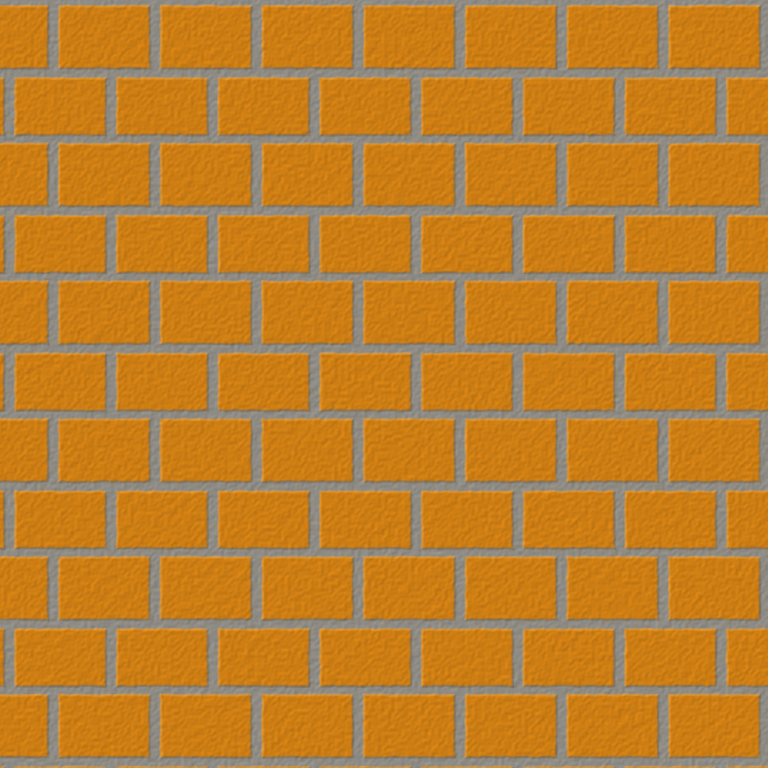
Write a Shadertoy shader that draws this texture.

```glsl
// Brick wall in running bond: tall and short courses alternate, in grey mortar.
// Two repeated box distances give the brick mask; the mask plus fine noise
// forms a height field, embossed by a light from the upper left.

const vec2 PERIOD = vec2(0.1324, 0.1794);        // one tall and one short course
const vec2 TALL_CENTER = vec2(0.1354, 0.9521);
const vec2 TALL_HALF = vec2(0.0589, 0.0405);
const vec2 SHORT_CENTER = vec2(0.0784, 0.8617);
const vec2 SHORT_HALF = vec2(0.0589, 0.0369);

const vec3 BRICK_COLOR = vec3(0.80, 0.49, 0.075);
const vec3 MORTAR_COLOR = vec3(0.555, 0.545, 0.52);

const float EDGE_SOFTNESS = 0.0024;
const float EDGE_WOBBLE = 0.0014;
const float GRAIN_SCALE = 230.0;
const vec2 LIGHT_STEP = vec2(-0.0013, 0.0013);

float hash(vec2 cell) {
    vec3 h = fract(vec3(cell.xyx) * 0.1031);
    h += dot(h, h.yzx + 33.33);
    return fract((h.x + h.y) * h.z);
}

float valueNoise(vec2 p) {
    vec2 cell = floor(p);
    vec2 f = fract(p);
    f = f * f * (3.0 - 2.0 * f);
    float low = mix(hash(cell), hash(cell + vec2(1.0, 0.0)), f.x);
    float high = mix(hash(cell + vec2(0.0, 1.0)), hash(cell + 1.0), f.x);
    return mix(low, high, f.y);
}

// Signed distance to the nearest copy of a box repeated on the wall grid
float repeatedBox(vec2 p, vec2 center, vec2 halfSize) {
    vec2 q = p - center;
    q -= PERIOD * floor(q / PERIOD + 0.5);
    vec2 d = abs(q) - halfSize;
    return length(max(d, 0.0)) + min(max(d.x, d.y), 0.0);
}

// 1 on bricks, 0 on mortar, with slightly worn edges
float brickMask(vec2 p, float softness) {
    float d = min(repeatedBox(p, TALL_CENTER, TALL_HALF),
                  repeatedBox(p, SHORT_CENTER, SHORT_HALF));
    d += EDGE_WOBBLE * (valueNoise(p * 150.0) - 0.5);
    return 1.0 - smoothstep(-softness, softness, d);
}

float grain(vec2 p) {
    return 0.7 * valueNoise(p * GRAIN_SCALE)
         + 0.3 * valueNoise(p * GRAIN_SCALE * 0.5 + 17.0);
}

float surfaceHeight(vec2 p, float softness) {
    return 0.32 * brickMask(p, softness) + 0.27 * grain(p);
}

void mainImage(out vec4 fragColor, in vec2 fragCoord) {
    vec2 p = fragCoord / iResolution.xy;
    float softness = max(EDGE_SOFTNESS, 0.75 / iResolution.y);

    // Emboss: slopes facing the light brighten, the others darken
    float relief = surfaceHeight(p, softness) - surfaceHeight(p + LIGHT_STEP, softness);

    vec3 color = mix(MORTAR_COLOR, BRICK_COLOR, brickMask(p, softness));
    fragColor = vec4(clamp(color * (1.0 + relief), 0.0, 1.0), 1.0);
}
```
